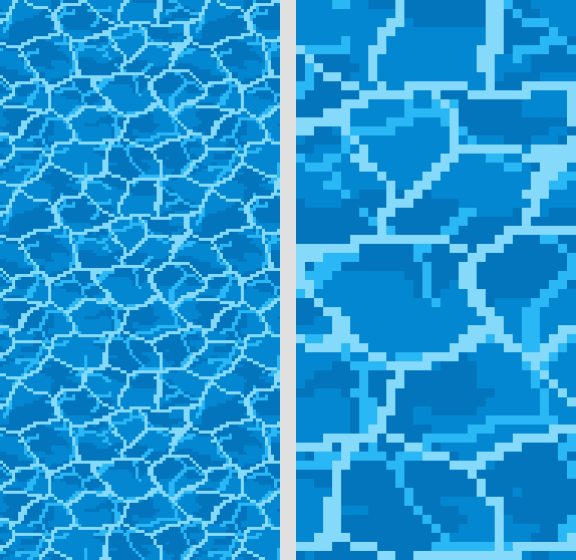
Left, the full canvas; right, a detail of the centre.
Reproduce this texture procedurally as a Shadertoy shader.

```glsl
// Blocky pool water: a tiling net of pale ripple lines over two-tone blue patches.

const float BLOCKS_ACROSS = 93.0;  // square blocks over the canvas width
const float TILE = 64.0;           // blocks before the pattern repeats

const vec3 DEEP_BLUE  = vec3(0.01, 0.46, 0.74);
const vec3 WATER_BLUE = vec3(0.01, 0.53, 0.82);
const vec3 SOFT_LINE  = vec3(0.16, 0.72, 0.96);
const vec3 PALE_LINE  = vec3(0.52, 0.85, 0.98);

vec2 hash2(vec2 cell, float seed) {
    vec3 p = fract((cell.xyx + seed * 7.31) * vec3(0.1031, 0.1030, 0.0973));
    p += dot(p, p.yzx + 33.33);
    return fract((p.xx + p.yz) * p.zy);
}

float cornerSlope(vec2 corner, vec2 offset, vec2 grid, float seed) {
    vec2 gradient = hash2(mod(corner, grid), seed) * 2.0 - 1.0;
    return dot(gradient, offset);
}

// Gradient noise that repeats with the tile; grid is its cell count per tile.
float gradientNoise(vec2 block, vec2 grid, float seed) {
    vec2 p = block / TILE * grid;
    vec2 i = floor(p), f = fract(p);
    vec2 u = f * f * f * (f * (f * 6.0 - 15.0) + 10.0);
    vec2 e = vec2(1.0, 0.0);
    float low  = mix(cornerSlope(i, f, grid, seed),
                     cornerSlope(i + e.xy, f - e.xy, grid, seed), u.x);
    float high = mix(cornerSlope(i + e.yx, f - e.yx, grid, seed),
                     cornerSlope(i + e.xx, f - e.xx, grid, seed), u.x);
    return 1.4 * mix(low, high, u.y);
}

// Identity of the closest ripple cell, on staggered and jittered rows.
vec2 rippleCell(vec2 block, vec2 grid, float seed) {
    vec2 bend = vec2(gradientNoise(block, vec2(8.0), seed + 1.0),
                     gradientNoise(block, vec2(8.0), seed + 2.0));
    vec2 p = (block + 3.0 * bend) / TILE * grid;
    vec2 home = floor(p), closest = home;
    float best = 1e5;
    for (int y = -1; y <= 1; y++) {
        for (int x = -2; x <= 2; x++) {
            vec2 cell = home + vec2(x, y);
            vec2 id = mod(cell, grid);
            vec2 site = cell + 0.12 + 0.76 * hash2(id, seed);
            site.x += 0.5 * mod(id.y, 2.0);
            vec2 d = site - p;
            if (dot(d, d) < best) {
                best = dot(d, d);
                closest = id;
            }
        }
    }
    return closest;
}

// 1 where a block borders another cell; upright lines thicken here and there.
float rippleLine(vec2 block, vec2 id, vec2 grid, float seed) {
    float reach = 1.0 + step(0.22, gradientNoise(block, vec2(7.0), seed + 3.0));
    vec2 right = rippleCell(block + vec2(reach, 0.0), grid, seed);
    vec2 above = rippleCell(block + vec2(0.0, 1.0), grid, seed);
    return float(right != id || above != id);
}

vec3 blockColor(vec2 block) {
    vec2 grid = vec2(4.0, 6.0);
    vec2 mainCell = rippleCell(block, grid, 3.0);
    vec2 softCell = rippleCell(block, grid, 17.0);

    // Ragged dark patches, shifted a little from cell to cell
    float shade = gradientNoise(block, vec2(4.0, 7.0), 31.0)
                + 0.35 * gradientNoise(block, vec2(11.0, 23.0), 37.0)
                + 0.3 * (hash2(mainCell, 41.0).x - 0.5);
    vec3 color = mix(DEEP_BLUE, WATER_BLUE, step(0.0, shade));

    // Broken soft lines under the full pale net
    float visible = step(-0.15, gradientNoise(block, vec2(6.0, 8.0), 53.0));
    color = mix(color, SOFT_LINE, visible * rippleLine(block, softCell, grid, 17.0));
    return mix(color, PALE_LINE, rippleLine(block, mainCell, grid, 3.0));
}

void mainImage(out vec4 fragColor, in vec2 fragCoord) {
    float blocksPerPixel = BLOCKS_ACROSS / iResolution.x;
    vec2 p = fragCoord * blocksPerPixel;

    // Blend the four blocks around the nearest corner by pixel coverage
    vec2 corner = floor(p + 0.5);
    vec2 cover = clamp((p - corner) / blocksPerPixel + 0.5, 0.0, 1.0);
    vec3 lower = mix(blockColor(corner - 1.0),
                     blockColor(corner + vec2(0.0, -1.0)), cover.x);
    vec3 upper = mix(blockColor(corner + vec2(-1.0, 0.0)),
                     blockColor(corner), cover.x);
    fragColor = vec4(mix(lower, upper, cover.y), 1.0);
}
```
